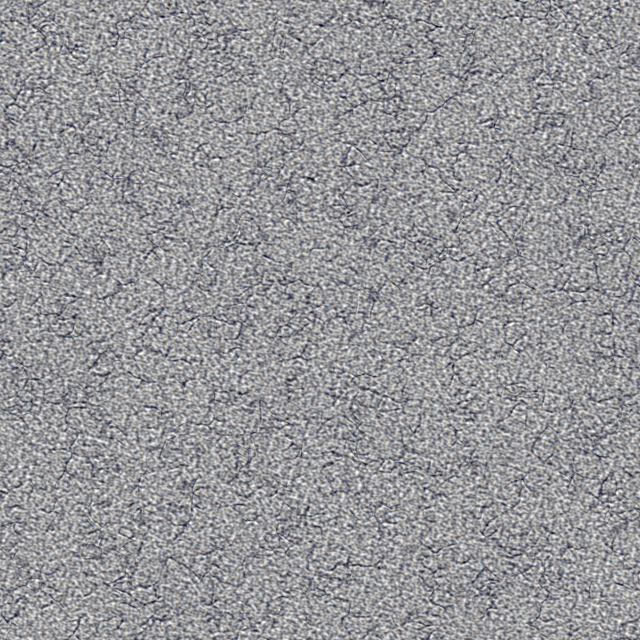
This texture is drawn by a Shadertoy shader. Its source:

```glsl
// Grey, finely grained leather-like surface with broken creases lit from above.

vec2 hash2(vec2 cell) {
    uvec2 q = uvec2(ivec2(cell)) * uvec2(1597334673u, 3812015801u);
    uint n = (q.x ^ q.y) * 1597334673u;
    n = (n ^ (n >> 15)) * 2246822519u;
    n ^= n >> 13;
    return vec2(n & 65535u, n >> 16) / 65535.0;
}

float cornerSlope(vec2 cell, vec2 offset) {
    float angle = 6.28319 * hash2(cell).x;
    return dot(vec2(cos(angle), sin(angle)), offset);
}

float gradientNoise(vec2 p) {
    vec2 i = floor(p), f = p - i;
    vec2 u = f * f * f * (f * (f * 6.0 - 15.0) + 10.0);
    vec2 e = vec2(1, 0);
    return mix(mix(cornerSlope(i, f), cornerSlope(i + e.xy, f - e.xy), u.x),
               mix(cornerSlope(i + e.yx, f - e.yx), cornerSlope(i + 1.0, f - 1.0), u.x), u.y);
}

// Distance to the border between the two nearest cell centres
float cellBorder(vec2 p) {
    vec2 base = floor(p), nearest = vec2(8), second = vec2(8);
    for (int y = -1; y <= 1; y++)
    for (int x = -1; x <= 1; x++) {
        vec2 cell = base + vec2(x, y);
        vec2 r = cell + 0.05 + 0.9 * hash2(cell) - p;
        if (dot(r, r) < dot(nearest, nearest)) { second = nearest; nearest = r; }
        else if (dot(r, r) < dot(second, second)) second = r;
    }
    return (dot(second, second) - dot(nearest, nearest)) / (2.0 * length(second - nearest) + 1e-4);
}

// Height of the skin: 1 on the bumps, lower inside the creases
float skinHeight(vec2 p) {
    vec2 warped = p + 0.02 * vec2(gradientNoise(p * 19.0), gradientNoise(p * 19.0 + 40.0))
                    + 0.008 * vec2(gradientNoise(p * 58.0 + 9.0), gradientNoise(p * 58.0 + 77.0));
    float wideMask = smoothstep(-0.18, 0.25, gradientNoise(p * 23.0 + 5.0));
    float smallMask = smoothstep(0.0, 0.35, gradientNoise(p * 17.0 + 61.0));
    float wide = 1.0 - smoothstep(0.0, 0.12, cellBorder(warped * vec2(27, 34)));
    float small = 1.0 - smoothstep(0.0, 0.17, cellBorder(warped * vec2(43, 54) + 130.0));
    return 1.0 - max(wide * wideMask, 0.8 * small * smallMask);
}

void mainImage(out vec4 fragColor, in vec2 fragCoord) {
    vec2 uv = fragCoord / iResolution.y;

    // Creases: dark groove with a bright lip on its lower side
    float height = skinHeight(uv);
    float relief = height - skinHeight(uv + vec2(-0.0012, 0.0034));
    float shade = 0.615 + 0.11 * relief - 0.17 * (1.0 - height);
    shade += 0.03 * gradientNoise(uv * 6.0);

    // Fine grain, turned off the pixel axes and slightly flattened
    vec2 turned = mat2(0.96, 0.28, -0.28, 0.96) * uv;
    shade += 0.40 * gradientNoise(turned * vec2(185, 235));
    shade += 0.34 * gradientNoise(turned.yx * vec2(165, 120) + 300.0);

    // Cool shadows and a faint colour speckle
    vec3 color = vec3(shade);
    color.b += 0.2 * max(0.62 - shade, 0.0);
    float speckle = gradientNoise(turned * 210.0 + 700.0);
    color += 0.09 * speckle * vec3(1.0, 0.0, -1.0);

    fragColor = vec4(clamp(color, 0.0, 1.0), 1.0);
}
```
